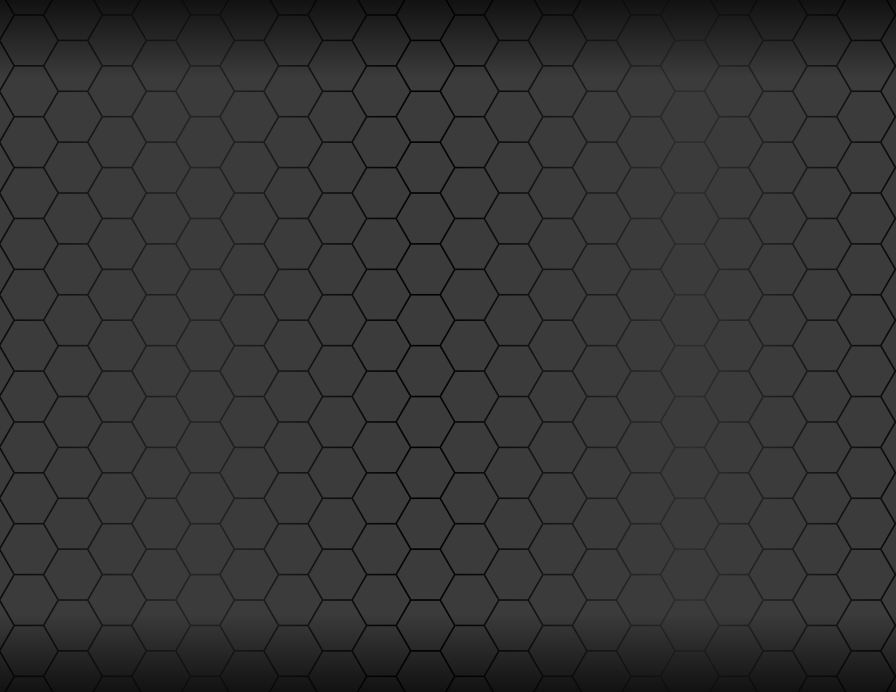
Give the GLSL for this pattern, as a WebGL 2 fragment shader.

```glsl
#version 300 es
precision highp float;

uniform vec2 u_resolution;
out vec4 fragColor;

// Lengths are fractions of the canvas height
const float HEX_PITCH = 0.07352;              // height of one hexagon
const vec2 HEX_CENTER = vec2(0.6148, 0.6108); // centre of one hexagon
const float LINE_WIDTH = 0.0023;
const float SHADE_HEIGHT = 0.112;             // dark band at top and bottom
const float SHADE_STRENGTH = 0.70;

const vec3 PANEL_COLOR = vec3(0.23);

// Line brightness at five stops across the width
const float STOP_FADE_LEFT = 0.225;
const float STOP_DARK = 0.475;
const float STOP_FADE_RIGHT = 0.77;
const float LINE_LEFT = 0.045;
const float LINE_FADE_LEFT = 0.145;
const float LINE_DARK = 0.0;
const float LINE_FADE_RIGHT = 0.18;
const float LINE_RIGHT = 0.035;

const float SQRT3 = 1.7320508;

float ramp(float a, float b, float x) {
    return clamp((x - a) / (b - a), 0.0, 1.0);
}

// Distance to the nearest edge of a flat-topped hexagon grid of unit pitch
float hexEdgeDistance(vec2 p) {
    vec2 cell = vec2(SQRT3, 1.0);
    vec2 a = mod(p + 0.5 * cell, cell) - 0.5 * cell;
    vec2 b = mod(p, cell) - 0.5 * cell;
    vec2 q = abs(dot(a, a) < dot(b, b) ? a : b);
    return 0.5 - max(q.y, dot(q, vec2(0.5 * SQRT3, 0.5)));
}

float lineBrightness(float x) {
    float v = mix(LINE_LEFT, LINE_FADE_LEFT, ramp(0.0, STOP_FADE_LEFT, x));
    v = mix(v, LINE_DARK, ramp(STOP_FADE_LEFT, STOP_DARK, x));
    v = mix(v, LINE_FADE_RIGHT, ramp(STOP_DARK, STOP_FADE_RIGHT, x));
    return mix(v, LINE_RIGHT, ramp(STOP_FADE_RIGHT, 1.0, x));
}

void main() {
    vec2 uv = gl_FragCoord.xy / u_resolution;
    vec2 p = gl_FragCoord.xy / u_resolution.y;
    float pixel = 1.0 / u_resolution.y;

    // Honeycomb lines, antialiased over one pixel
    float dist = hexEdgeDistance((p - HEX_CENTER) / HEX_PITCH) * HEX_PITCH;
    float coverage = clamp((0.5 * LINE_WIDTH - dist) / pixel + 0.5, 0.0, 1.0);
    vec3 color = mix(PANEL_COLOR, vec3(lineBrightness(uv.x)), coverage);

    // Shadow along the top and bottom
    float edge = min(uv.y, 1.0 - uv.y);
    color *= 1.0 - SHADE_STRENGTH * (1.0 - ramp(0.0, SHADE_HEIGHT, edge));

    fragColor = vec4(color, 1.0);
}
```
